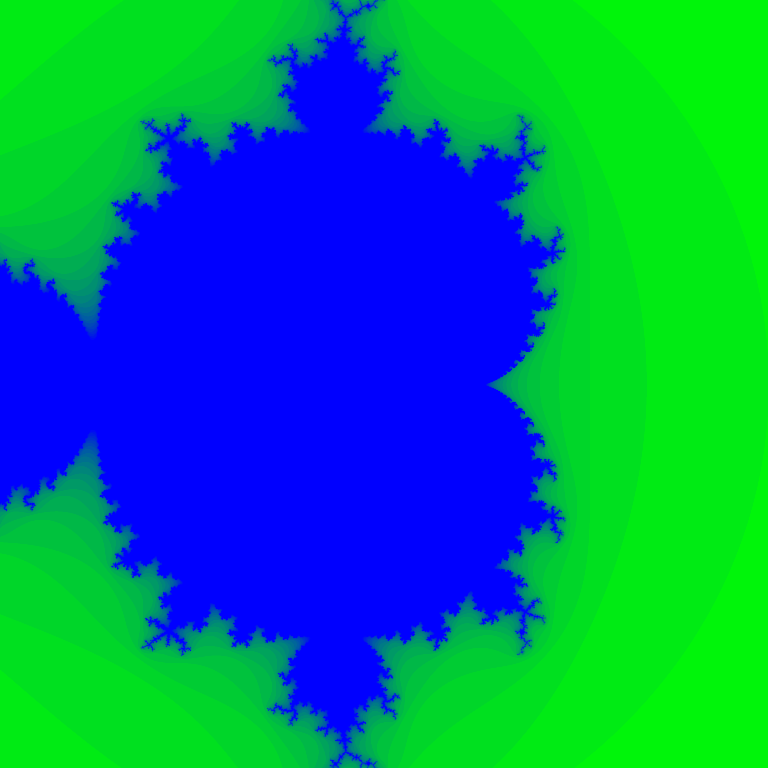
Reproduce this background procedurally as a Shadertoy shader.

```glsl
// Draws the Mandelbrot set in blue on stepped green escape bands.

const int   MAX_STEPS = 25;                     // iterations before a point counts as inside
const float ESCAPE_RADIUS = 2.0;
const vec2  VIEW_CENTRE = vec2(-0.002, 0.002);  // complex number at the canvas centre
const float VIEW_HALF_SIZE = 1.0;               // half the view in the complex plane
const vec3  FAR_COLOUR = vec3(0.0, 1.0, 0.0);
const vec3  SET_COLOUR = vec3(0.0, 0.0, 1.0);
const int   SAMPLES = 2;                        // edge smoothing samples per axis
const float SAMPLE_SPREAD = 0.5;                // sampled width as a share of one pixel

vec2 complexSquare(vec2 z) {
    return vec2(z.x * z.x - z.y * z.y, 2.0 * z.x * z.y);
}

// Share of the steps survived before escape; 1 inside the set.
float escapeShare(vec2 c) {
    vec2 z = vec2(0.0);
    for (int i = 0; i < MAX_STEPS; i++) {
        z = complexSquare(z) + c;
        if (dot(z, z) > ESCAPE_RADIUS * ESCAPE_RADIUS) {
            return float(i) / float(MAX_STEPS);
        }
    }
    return 1.0;
}

// Maps canvas coordinates to the complex plane, keeping the aspect square.
vec2 toPlane(vec2 canvasPos) {
    float shortSide = min(iResolution.x, iResolution.y);
    vec2 centred = (2.0 * canvasPos - iResolution.xy) / shortSide;
    return VIEW_CENTRE + VIEW_HALF_SIZE * centred;
}

void mainImage(out vec4 fragColor, in vec2 fragCoord) {
    // Average a small grid of samples to soften the fractal edge.
    float share = 0.0;
    for (int y = 0; y < SAMPLES; y++) {
        for (int x = 0; x < SAMPLES; x++) {
            vec2 cell = (vec2(x, y) + 0.5) / float(SAMPLES) - 0.5;
            share += escapeShare(toPlane(fragCoord + SAMPLE_SPREAD * cell));
        }
    }
    share /= float(SAMPLES * SAMPLES);

    fragColor = vec4(mix(FAR_COLOUR, SET_COLOUR, share), 1.0);
}
```
